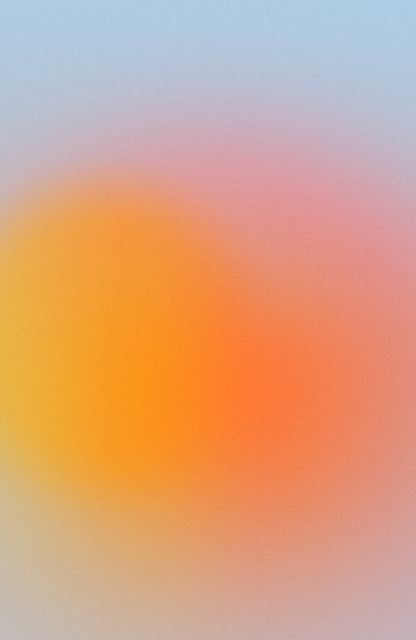
Reproduce this background procedurally as a Shadertoy shader.

```glsl
// A soft sunset glow: a pale blue sky, a rose halo arching over a warm core.
// Two overlapping lobes build the core, whose hue runs from yellow to coral,
// and a fine cellular grain covers everything.

#define CORE_CENTER  vec2(0.36, 0.39)
#define CORE_WIDTH   0.42
#define CORE_RISE    0.25
#define CORE_FALL    0.335
#define AMBER_CENTER vec2(0.163, 0.47)
#define AMBER_REACH  0.30
#define HALO_CENTER  vec2(0.33, 0.38)
#define HALO_RADIUS  0.31
#define HALO_SPREAD  0.14
#define GRAIN_CELLS  512.0
#define GRAIN_AMOUNT 0.022

const vec3 SKY    = vec3(0.68, 0.80, 0.89);
const vec3 HAZE   = vec3(0.73, 0.74, 0.81);
const vec3 ROSE   = vec3(0.87, 0.60, 0.69);
const vec3 YELLOW = vec3(0.96, 0.71, 0.13);
const vec3 AMBER  = vec3(1.00, 0.58, 0.06);
const vec3 CORAL  = vec3(1.00, 0.46, 0.20);
const vec3 SALMON = vec3(0.98, 0.45, 0.28);

float gauss(float x) {
    return exp(-x * x);
}

float hash(vec2 cell) {
    vec3 q = fract(vec3(cell.xyx) * 0.1031);
    q += dot(q, q.yzx + 33.33);
    return fract((q.x + q.y) * q.z);
}

// Hue of the core from left (0) to right (1)
vec3 warmColor(float x) {
    vec3 c = mix(YELLOW, AMBER, smoothstep(-0.05, 0.34, x));
    c = mix(c, CORAL, smoothstep(0.28, 0.68, x));
    return mix(c, SALMON, smoothstep(0.65, 1.0, x));
}

// Broad lobe with a steeper upper side, joined to a firmer round lobe
float warmMask(vec2 p) {
    vec2 d = p - CORE_CENTER;
    float height = d.y > 0.0 ? CORE_RISE : CORE_FALL;
    float core = 0.97 * gauss(length(d / vec2(CORE_WIDTH, height)));
    float r = length(p - AMBER_CENTER);
    float lobe = 0.60 * (1.0 - smoothstep(0.16, AMBER_REACH, r));
    return 1.0 - (1.0 - core) * (1.0 - lobe);
}

// Rose arc that fades out below the core
float haloMask(vec2 p) {
    float ring = length(p - HALO_CENTER) - HALO_RADIUS;
    return 0.82 * gauss(ring / HALO_SPREAD) * smoothstep(0.30, 0.68, p.y);
}

void mainImage(out vec4 fragColor, in vec2 fragCoord) {
    vec2 p = fragCoord / iResolution.y;
    float across = fragCoord.x / iResolution.x;

    // Sky, halo and core, from back to front
    vec3 color = mix(HAZE, SKY, smoothstep(0.62, 1.05, p.y + 0.03 * across));
    color = mix(color, ROSE, haloMask(p));
    color = mix(color, warmColor(across), warmMask(p));

    // Grain
    color += GRAIN_AMOUNT * (hash(floor(p * GRAIN_CELLS)) - 0.5);
    fragColor = vec4(clamp(color, 0.0, 1.0), 1.0);
}
```
